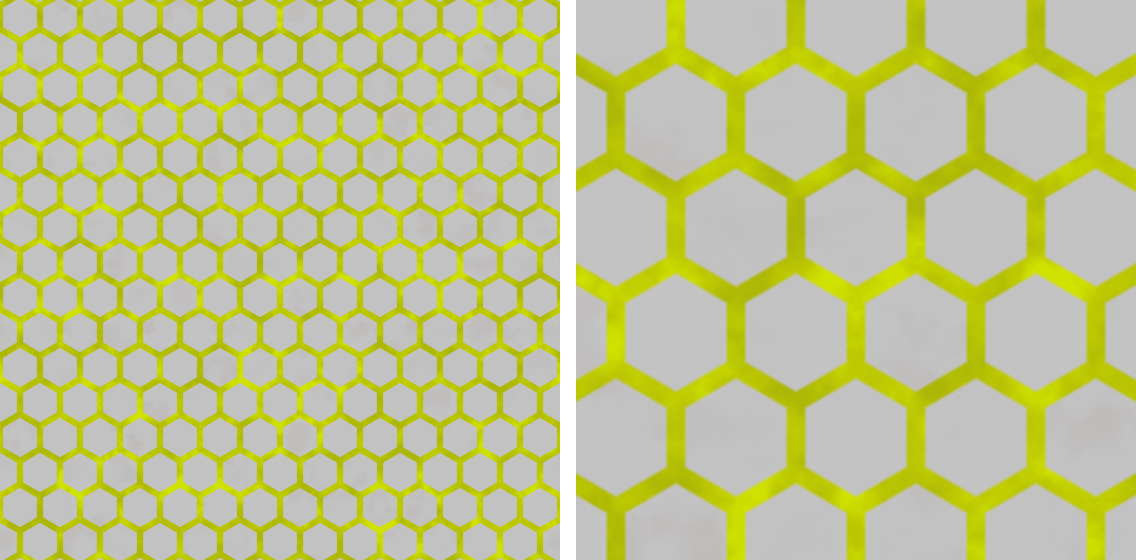
Left: the whole. Right: its middle third, enlarged.
A WebGL 2 fragment shader for this pattern:

```glsl
#version 300 es
precision highp float;

uniform vec2 u_resolution;
out vec4 fragColor;

const vec2 REPEATS = vec2(14.0, 16.0);   // cells across, rows down
const float ROW_HEIGHT = 0.8660254;      // row spacing for unit-wide hexagons
const float LINE_WIDTH = 0.155;          // share of a cell width
const float EDGE_SOFTNESS = 0.02;

const vec3 CELL_GREY = vec3(0.762, 0.762, 0.762);
const vec3 CELL_STAIN = vec3(0.745, 0.728, 0.722);
const vec3 LINE_DARK = vec3(0.675, 0.715, 0.025);
const vec3 LINE_MID = vec3(0.735, 0.785, 0.008);
const vec3 LINE_BRIGHT = vec3(0.815, 0.885, 0.0);

float hash(vec2 p) {
    return fract(sin(dot(p, vec2(127.1, 311.7))) * 43758.5453);
}

// Value noise that wraps after a whole number of lattice steps
float tileNoise(vec2 uv, float period, float seed) {
    vec2 p = uv * period;
    vec2 i = floor(p);
    vec2 f = fract(p);
    vec2 w = f * f * (3.0 - 2.0 * f);
    vec2 a = mod(i, period) + seed;
    vec2 b = mod(i + 1.0, period) + seed;
    return mix(mix(hash(a), hash(vec2(b.x, a.y)), w.x),
               mix(hash(vec2(a.x, b.y)), hash(b), w.x), w.y);
}

float tileFbm(vec2 uv, float period, float seed) {
    float sum = 0.0;
    float weight = 0.5;
    for (int octave = 0; octave < 4; octave++) {
        sum += weight * tileNoise(uv, period, seed);
        period *= 2.0;
        seed += 17.0;
        weight *= 0.5;
    }
    return sum / 0.9375;
}

// Offset from the nearest lattice point, for one of the two row families
vec2 latticeOffset(vec2 p, vec2 origin) {
    vec2 spacing = vec2(1.0, 2.0 * ROW_HEIGHT);
    return mod(p - origin + 0.5 * spacing, spacing) - 0.5 * spacing;
}

// Offset from the centre of the hexagon containing p
vec2 hexOffset(vec2 p) {
    vec2 even = latticeOffset(p, vec2(0.0, 0.5 * ROW_HEIGHT));
    vec2 odd = latticeOffset(p, vec2(0.5, 1.5 * ROW_HEIGHT));
    return dot(even, even) < dot(odd, odd) ? even : odd;
}

// Zero at the centre, 0.5 on the hexagon border
float hexRadius(vec2 q) {
    q = abs(q);
    return max(q.x, dot(q, vec2(0.5, ROW_HEIGHT)));
}

// Whole-number cell identity that wraps with the tile
vec2 hexId(vec2 centre) {
    vec2 id = round(vec2(2.0 * centre.x, centre.y / ROW_HEIGHT - 0.5));
    return mod(id, vec2(2.0 * REPEATS.x, REPEATS.y));
}

vec3 lineColour(vec2 uv) {
    float broad = tileFbm(uv, 16.0, 3.0);
    float fine = tileFbm(uv, 46.0, 41.0);
    float tone = 0.5 * broad + 0.5 * fine;
    vec3 colour = mix(LINE_DARK, LINE_MID, smoothstep(0.3, 0.54, tone));
    return mix(colour, LINE_BRIGHT, smoothstep(0.5, 0.72, tone));
}

vec3 cellColour(vec2 uv, vec2 id) {
    float blotch = smoothstep(0.48, 0.75, tileFbm(uv, 34.0, 73.0));
    float wear = smoothstep(0.3, 1.0, hash(id + 5.0));
    float grain = tileNoise(uv, 120.0, 97.0) - 0.5;
    return mix(CELL_GREY, CELL_STAIN, 0.75 * blotch * wear) + 0.006 * grain;
}

void main() {
    vec2 uv = gl_FragCoord.xy / u_resolution;
    vec2 p = uv * REPEATS * vec2(1.0, ROW_HEIGHT);
    vec2 q = hexOffset(p);

    // Cell outline, softened by at least a pixel
    float pixel = REPEATS.x / min(u_resolution.x, u_resolution.y);
    float soft = max(EDGE_SOFTNESS, 0.7 * pixel);
    float border = 0.5 - 0.5 * LINE_WIDTH;
    float line = smoothstep(border - soft, border + soft, hexRadius(q));

    vec3 colour = mix(cellColour(uv, hexId(p - q)), lineColour(uv), line);
    fragColor = vec4(colour, 1.0);
}
```
